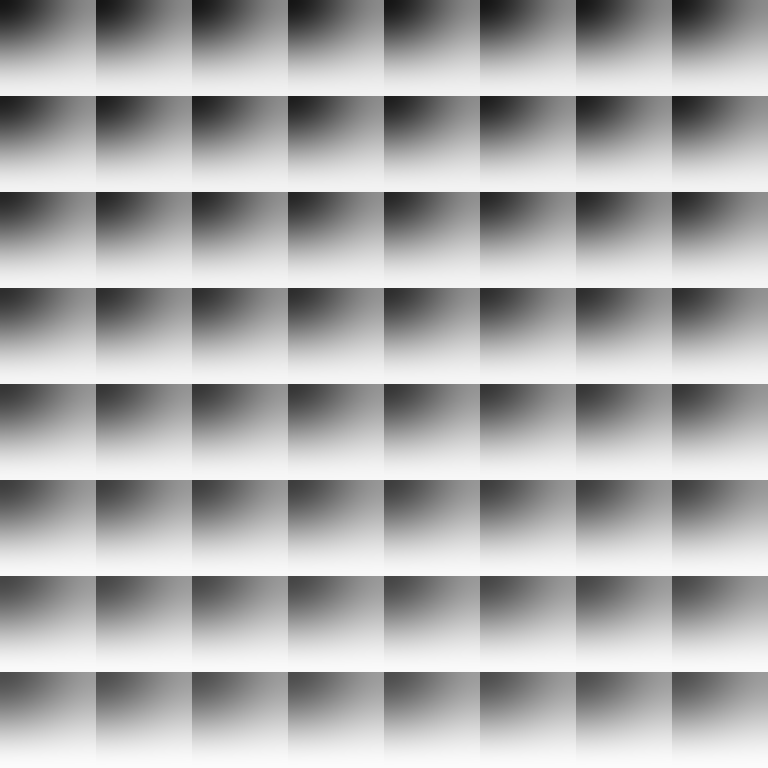
A Shadertoy shader for this pattern:

```glsl
const float REPEATS = 8.0;          // cells across and down
const float DARK_TOP_ROW = 0.08;    // upper left corner tone, top row
const float DARK_BOTTOM_ROW = 0.30; // upper left corner tone, bottom row
const float MID_TOP_ROW = 0.54;     // upper right corner tone, top row
const float MID_BOTTOM_ROW = 0.61;  // upper right corner tone, bottom row
const float LIGHT_TOP_ROW = 0.945;  // lower edge tone, top row
const float LIGHT_BOTTOM_ROW = 0.985;
const int SUBSAMPLES = 3;           // edge smoothing per axis

// Eased blend between the corner tones of one cell
float cellTone(vec2 uv) {
    vec2 grid = uv * REPEATS;
    vec2 local = fract(grid);
    vec2 ease = smoothstep(0.0, 1.0, vec2(local.x, 1.0 - local.y));

    // Tones lighten row by row towards the bottom
    float row = REPEATS - 1.0 - floor(grid.y);
    float drift = clamp(row / (REPEATS - 1.0), 0.0, 1.0);
    float dark = mix(DARK_TOP_ROW, DARK_BOTTOM_ROW, drift);
    float mid = mix(MID_TOP_ROW, MID_BOTTOM_ROW, drift);
    float light = mix(LIGHT_TOP_ROW, LIGHT_BOTTOM_ROW, drift);

    return mix(mix(dark, mid, ease.x), light, ease.y);
}

void mainImage(out vec4 fragColor, in vec2 fragCoord) {
    // Average a small grid of samples inside the pixel
    float tone = 0.0;
    for (int j = 0; j < SUBSAMPLES; j++) {
        for (int i = 0; i < SUBSAMPLES; i++) {
            vec2 offset = (vec2(i, j) + 0.5) / float(SUBSAMPLES) - 0.5;
            tone += cellTone((fragCoord + offset) / iResolution.xy);
        }
    }
    tone /= float(SUBSAMPLES * SUBSAMPLES);
    fragColor = vec4(vec3(tone), 1.0);
}
```
